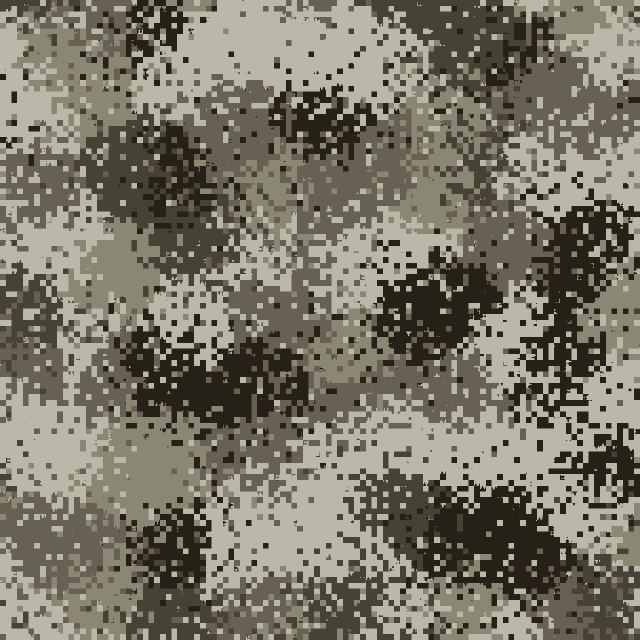
Reproduce this pattern procedurally as a Shadertoy shader.

```glsl
// Digital camouflage: five drab tones in blobs that crumble into square grains.
#define CELLS 112.0       // square grains across the canvas
#define BLOBS 9.0         // colour blobs across the canvas
#define SCATTER 0.95      // mean reach of grains, in blobs
#define SCATTER_VARY 0.3  // how much that reach changes over the canvas
#define RAGGED 0.07       // share of grains with broken outlines
#define COLOR_MIX 0.45    // randomness of blob colours
#define AA_SPREAD 0.2     // sample offset, in pixels

const vec3 PALE  = vec3(0.73, 0.72, 0.66);
const vec3 SAGE  = vec3(0.54, 0.53, 0.46);
const vec3 OLIVE = vec3(0.40, 0.38, 0.32);
const vec3 UMBER = vec3(0.28, 0.26, 0.21);
const vec3 BLACK = vec3(0.15, 0.13, 0.09);

vec3 hash3(vec2 p) {
    vec3 q = fract(vec3(p.xyx) * vec3(0.1031, 0.1030, 0.0973));
    q += dot(q, q.yxz + 33.33);
    return fract((q.xxy + q.yzz) * q.zyx);
}

// Rank 0..1 of a blob; the lattice term keeps the colour shares even.
float blobRank(vec2 id) {
    float lattice = dot(id, vec2(0.2, 0.4));
    return fract(lattice + COLOR_MIX * hash3(id + 71.0).z);
}

// Rank of the nearest cellular site.
float nearestBlob(vec2 p) {
    vec2 base = floor(p);
    vec2 best = base;
    float bestDist = 1e3;
    for (int y = -1; y <= 1; y++)
    for (int x = -1; x <= 1; x++) {
        vec2 id = base + vec2(x, y);
        vec2 d = id + hash3(id + 19.0).xy - p;
        float dist = dot(d, d);
        if (dist < bestDist) { bestDist = dist; best = id; }
    }
    return blobRank(best);
}

vec3 tone(float rank) {
    if (rank < 0.24) return PALE;
    if (rank < 0.44) return SAGE;
    if (rank < 0.65) return OLIVE;
    if (rank < 0.82) return UMBER;
    return BLACK;
}

vec3 camouflage(vec2 uv) {
    vec2 cell = floor(uv * CELLS);
    vec2 inner = fract(uv * CELLS) - 0.5;
    vec2 p = (cell + 0.5) / CELLS * BLOBS + 40.0;

    // Each grain borrows its colour from a randomly displaced point.
    vec3 h = hash3(cell + 203.0);
    float vary = sin(p.x * 1.3 + 2.0 * sin(p.y * 0.7)) * sin(p.y * 1.1 + 1.7);
    float reach = (SCATTER + SCATTER_VARY * vary) * h.x * h.x;
    float angle = 6.2832 * h.y;
    p += reach * vec2(cos(angle), sin(angle));

    // Some grains follow a wavy blob border instead of a flat square.
    if (h.z < RAGGED) p += 0.4 * inner + 0.12 * sin(inner.yx * 9.0 + angle);

    return tone(nearestBlob(p));
}

void mainImage(out vec4 fragColor, in vec2 fragCoord) {
    float size = min(iResolution.x, iResolution.y);
    vec3 color = vec3(0.0);
    for (int i = 0; i < 4; i++) {
        vec2 corner = vec2(i % 2, i / 2) * 2.0 - 1.0;
        color += camouflage((fragCoord + AA_SPREAD * corner) / size);
    }
    fragColor = vec4(color / 4.0, 1.0);
}
```
